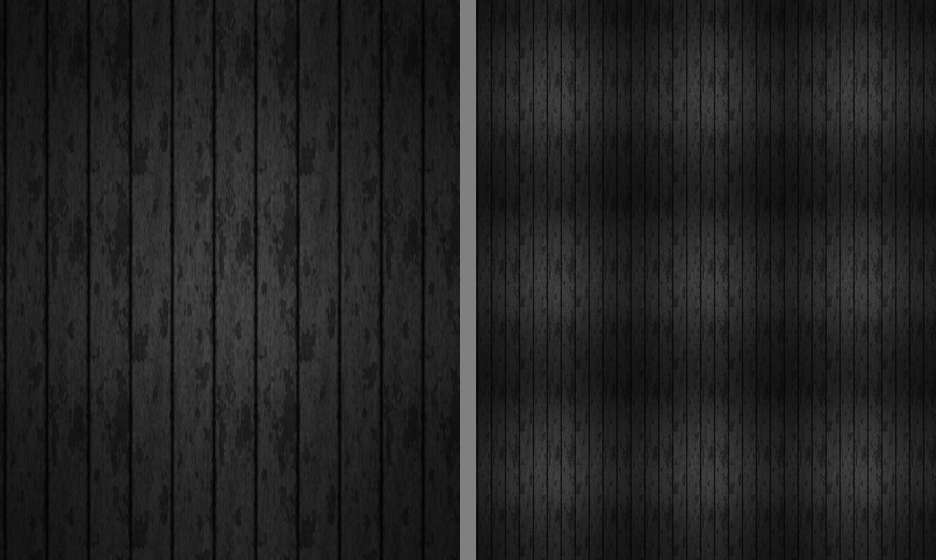
Left, the tile; right, the same tile 3 across and 3 down.
A WebGL 2 fragment shader for this texture:

```glsl
#version 300 es
precision highp float;

uniform vec2 u_resolution;
out vec4 outColor;

#define PLANKS 11.0        // boards across the tile
#define BOARD_DESIGNS 4.0  // different boards before the series restarts
#define ROWS 3.0           // vertical repeats of the grain
#define FIRST_GROOVE 0.011
#define GROOVE_HALF 0.026  // in plank widths
#define SHADOW_HALF 0.095
#define EDGE_LIGHT 0.59
#define WOOD vec3(0.232, 0.232, 0.233)
#define GRAIN 0.62
#define WEAR 0.34

const float TAU = 6.2831853;

float hash(vec2 cell, float seed) {
    uvec3 k = uvec3(ivec3(vec3(cell, seed) + 64.0));
    uint h = k.x * 1597334677u ^ k.y * 3812015801u ^ k.z * 2798796415u;
    h = (h ^ (h >> 15)) * 2246822519u;
    h = (h ^ (h >> 13)) * 3266489917u;
    return float((h ^ (h >> 16)) & 65535u) / 65535.0;
}

// Value noise over (across, along); it wraps along the board.
float noise(vec2 p, vec2 cells, float seed) {
    p *= cells;
    vec2 i = floor(p), f = fract(p);
    f = f * f * (3.0 - 2.0 * f);
    float y0 = mod(i.y, cells.y), y1 = mod(i.y + 1.0, cells.y);
    float low = mix(hash(vec2(i.x, y0), seed), hash(vec2(i.x + 1.0, y0), seed), f.x);
    float high = mix(hash(vec2(i.x, y1), seed), hash(vec2(i.x + 1.0, y1), seed), f.x);
    return mix(low, high, f.y);
}

// Streaks from broad bands down to fine fibres, centred on zero.
float grain(vec2 p, float seed) {
    float sum = 0.0;
    sum += 0.20 * (noise(p, vec2(5.0, 3.0), seed) - 0.5);
    sum += 0.24 * (noise(p, vec2(13.0, 5.0), seed + 10.0) - 0.5);
    sum += 0.34 * (noise(p, vec2(24.0, 18.0), seed + 20.0) - 0.5);
    sum += 0.46 * (noise(p, vec2(36.0, 58.0), seed + 30.0) - 0.5);
    return sum;
}

// Ragged dark flakes, strongest along one side of each board.
float flakes(vec2 p, float seed) {
    float field = 0.55 * noise(p, vec2(5.0, 9.0), seed + 40.0)
                + 0.25 * noise(p, vec2(12.0, 24.0), seed + 50.0)
                + 0.20 * noise(p, vec2(26.0, 46.0), seed + 60.0);
    float side = seed == 1.0 || seed == 3.0 ? 1.0 - p.x : p.x;
    float amount = seed == 2.0 ? 0.16 : 0.09;
    return smoothstep(0.60, 0.70, field + amount * smoothstep(0.45, 0.85, side));
}

// Short, thin open pores.
float pores(vec2 p, float seed) {
    return smoothstep(0.68, 0.88, noise(p, vec2(27.0, 26.0), seed + 70.0));
}

void main() {
    vec2 uv = gl_FragCoord.xy / u_resolution;
    float across = fract(uv.x - FIRST_GROOVE) * PLANKS;
    float along = fract(uv.y * ROWS);
    float board = mod(floor(across), BOARD_DESIGNS);
    vec2 p = vec2(fract(across), along);

    // Weathered wood
    float tone = 1.0 + GRAIN * grain(p, board);
    tone *= 0.96 + 0.08 * hash(vec2(board, 3.0), 90.0);
    tone *= 1.0 - WEAR * flakes(p, board);
    tone *= 1.0 - 0.16 * pores(p, board);

    // Grooves with chipped edges, soft shadow and a faint lit lip
    float grooveId = mod(mod(round(across), PLANKS), BOARD_DESIGNS);
    float chip = noise(vec2(0.0, along), vec2(1.0, 30.0), grooveId + 80.0);
    float offset = across - round(across) + 0.012 * (chip - 0.5);
    float dist = abs(offset);
    float halfWidth = GROOVE_HALF + 0.022 * smoothstep(0.72, 0.95, chip);
    float soft = max(0.016, PLANKS / u_resolution.x * 0.7);
    float core = 1.0 - smoothstep(halfWidth - soft, halfWidth + soft, dist);
    float shadow = 1.0 - smoothstep(0.0, SHADOW_HALF, dist);
    float lip = exp(-pow((offset - 0.085) / 0.022, 2.0));
    tone *= (1.0 + 0.10 * lip) * (1.0 - 0.42 * shadow) * (1.0 - 0.68 * core);

    // Central light, level at the borders so that it wraps
    vec2 glow = mix(vec2(EDGE_LIGHT), vec2(1.0), 0.5 - 0.5 * cos(TAU * uv));
    outColor = vec4(WOOD * tone * glow.x * glow.y, 1.0);
}
```
